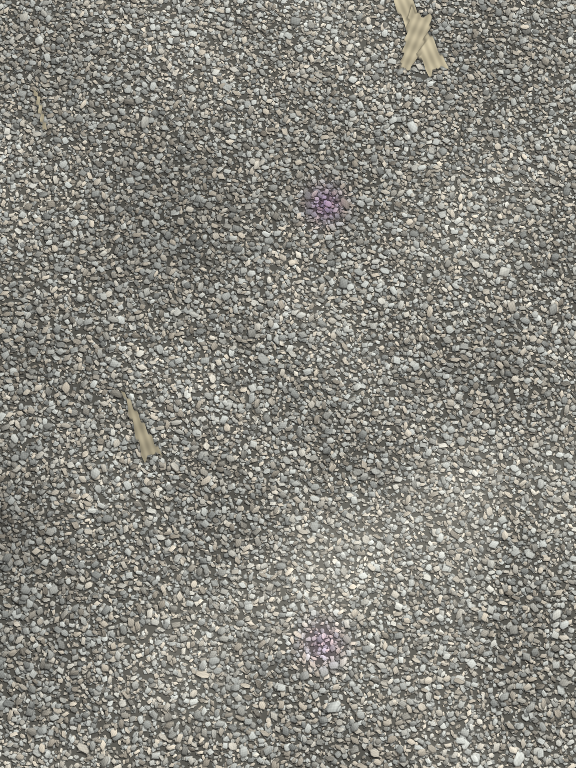
A Shadertoy shader for this texture:

```glsl
// Crushed grey gravel on an uneven slope, seen from above.
// Layers of angular random stones, fine to coarse, each cast a small shadow;
// broad sines and soft mounds shade the slope, with a few dry scraps on top.

vec4 hash4(vec2 p) {
    vec4 q = fract(p.xyxy * vec4(.1031, .1030, .0973, .1099));
    q += dot(q, q.wzxy + 33.33);
    return fract((q.xxyz + q.yzzw) * q.zywx);
}

mat2 rotation(float a) {
    return mat2(cos(a), sin(a), -sin(a), cos(a));
}

// Blunt six-sided outline of about unit radius
float stoneDistance(vec2 q, vec4 r) {
    float d = length(q) - 1.02;
    for (int k = 0; k < 6; k++) {
        float f = float(k);
        float a = f * 1.0472 + 0.3 * sin(r.x * 40.0 + f * 2.3);
        float reach = 0.83 + 0.15 * sin(r.y * 50.0 + f * 4.1);
        d = max(d, dot(q, vec2(cos(a), sin(a))) - reach);
    }
    return d;
}

// One scattered layer of stones, painted over the ground below
void addStones(vec2 p, float freq, float cover, float seed, inout vec3 col) {
    vec2 g = p * freq, base = floor(g);
    float pixel = freq / iResolution.x;
    vec2 light = normalize(vec2(0.45, 0.9));
    for (int j = -1; j <= 1; j++)
    for (int i = -1; i <= 1; i++) {
        vec2 cell = base + vec2(i, j);
        vec4 r = hash4(cell + seed), s = hash4(cell + seed + 57.3);
        if (s.x > cover) continue;

        float size = mix(0.4, 0.68, s.y * s.y);
        vec2 stretch = vec2(1.0, 1.1 + 0.65 * r.w);
        mat2 turn = rotation(6.2832 * r.z);
        vec2 v = (g - cell - r.xy) / size;
        vec2 q = turn * v * stretch;
        float soft = 0.75 * pixel / size;

        // Shadow on the lower side
        vec2 away = turn * (v + light * 0.28) * stretch;
        col *= 1.0 - 0.47 * smoothstep(0.22, -0.22, stoneDistance(away, s));

        // Stone tone with a lit side, a ridge between facets and worn edges
        float d = stoneDistance(q, s);
        float tone = 0.69 + 0.32 * (s.z - 0.5) + 0.14 * dot(v, light);
        tone += 0.2 * (s.w - 0.5) * smoothstep(-0.25, 0.25, q.y + 0.5 * (r.w - 0.5));
        tone -= 0.09 * smoothstep(-0.25, 0.0, d);
        tone += 0.035 * sin(q.x * 9.0 + r.x * 20.0) * sin(q.y * 11.0 + r.y * 20.0);
        vec3 cool = vec3(0.975, 0.99, 0.96), warm = vec3(1.03, 0.985, 0.9);
        vec3 stone = tone * mix(cool, warm, smoothstep(0.1, 0.95, r.w));
        col = mix(col, stone, smoothstep(soft, -soft, d));
    }
}

float mound(vec2 p, vec2 centre, vec2 radius) {
    vec2 q = (p - centre) / radius;
    return exp(-dot(q, q));
}

// Broad light and shade of the slope, around zero
float slopeLight(vec2 p) {
    vec2 w = p + 0.05 * sin(p.yx * 9.0 + vec2(0.4, 1.7));
    float h = 0.03 * sin(w.x * 7.0 - w.y * 11.0) + 0.025 * sin(w.x * 17.0 + w.y * 13.0);
    h += 0.15 * mound(rotation(-0.45) * (p - vec2(0.64, 0.4)), vec2(0), vec2(0.32, 0.1));
    h += 0.08 * mound(p, vec2(0.8, 0.12), vec2(0.09, 0.25));
    h -= 0.15 * mound(p, vec2(0.02, 0.42), vec2(0.12, 0.13));
    h -= 0.08 * mound(p, vec2(0.9, 0.4), vec2(0.045, 0.2));
    h -= 0.06 * mound(p, vec2(0.25, 0.95), vec2(0.3, 0.3));
    return h;
}

// Tapered scrap from a to b with frayed sides and long fibres
void addScrap(vec2 p, vec2 a, vec2 b, vec2 widths, vec3 tint, inout vec3 col) {
    vec2 axis = b - a, q = p - a;
    float t = clamp(dot(q, axis) / dot(axis, axis), 0.0, 1.0);
    float side = dot(q, normalize(vec2(-axis.y, axis.x)));
    float d = max(abs(side) - mix(widths.x, widths.y, t), length(q - axis * t) - 0.004 - abs(side));
    d += 0.002 * sin(t * 23.0 + side * 400.0);
    float soft = 0.8 / iResolution.x;
    col *= 1.0 - 0.4 * smoothstep(0.006, -0.002, d);
    vec3 fibre = tint * (1.0 + 0.07 * sin(side * 500.0 + t * 5.0) + 0.06 * sin(t * 19.0));
    col = mix(col, fibre, smoothstep(soft, -soft, d));
}

void mainImage(out vec4 fragColor, in vec2 fragCoord) {
    vec2 uv = fragCoord / iResolution.x;
    float slope = slopeLight(uv);

    // Stones shrink a little towards the far end
    vec2 p = vec2(uv.x - 0.5, uv.y) * (1.0 + 0.13 * uv.y) + 3.0;
    vec3 col = vec3(0.36, 0.355, 0.33);
    addStones(p, 118.0, 0.95, 11.0, col);
    addStones(p, 88.0, 0.85, 83.0, col);
    addStones(p, 66.0, 0.62 - 1.8 * slope, 149.0, col);
    addStones(p, 46.0, 0.03, 211.0, col);

    // Slope shading, pale dust on raised ground, two violet stains
    col *= 1.0 + 1.4 * slope;
    col = mix(col, vec3(0.68, 0.67, 0.63), clamp(1.5 * slope, 0.0, 0.22));
    float stain = mound(uv, vec2(0.565, 0.978), vec2(0.03))
                + 0.6 * mound(uv, vec2(0.56, 0.215), vec2(0.035));
    col *= mix(vec3(1), vec3(0.98, 0.85, 1.05), stain);

    // Dry leaf, wood chip and twig
    vec3 straw = vec3(0.75, 0.71, 0.6);
    addScrap(uv, vec2(0.69, 1.35), vec2(0.755, 1.22), vec2(0.014, 0.018), straw, col);
    addScrap(uv, vec2(0.73, 1.3), vec2(0.706, 1.22), vec2(0.02, 0.01), straw * 0.95, col);
    addScrap(uv, vec2(0.217, 0.648), vec2(0.26, 0.55), vec2(0.002, 0.015), straw * 0.85, col);
    addScrap(uv, vec2(0.064, 1.17), vec2(0.076, 1.115), vec2(0.003), straw * 0.9, col);

    fragColor = vec4(clamp(col, 0.0, 1.0), 1.0);
}
```
